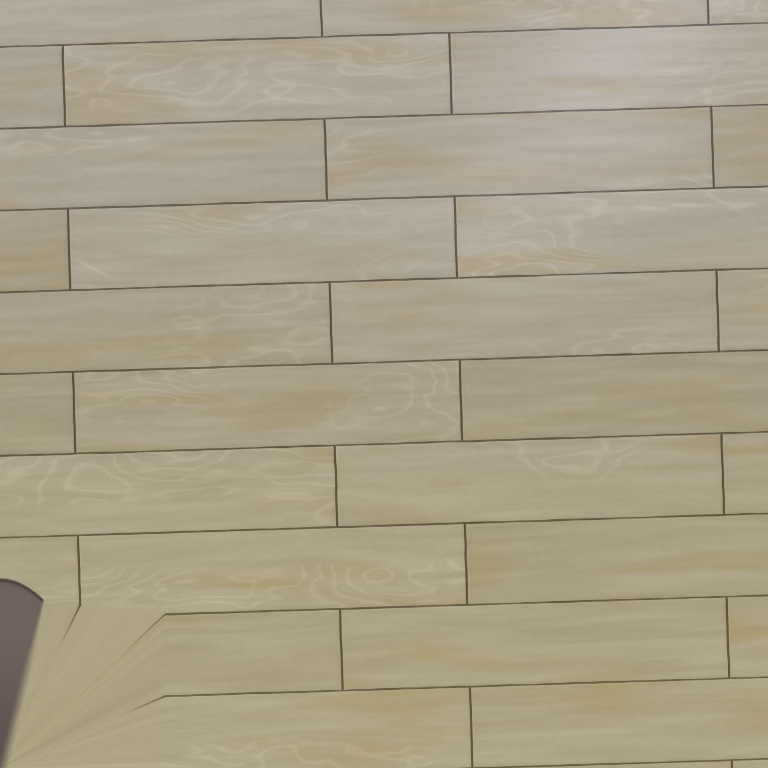
A WebGL 2 fragment shader for this texture:

```glsl
#version 300 es
precision highp float;
// Pale wood-look floor planks in a slightly turned two-step bond, with thin dark joints.
// Each plank gets its own stretched noise grain, ochre stains and contour figure.
// Soft light falls from the upper right; the lower left corner has a radial smear.
uniform vec2 u_resolution;
out vec4 fragColor;

const vec2 PLANK = vec2(0.504, 0.1065);

float hash(vec2 p) {
  vec3 q = fract(vec3(p.xyx) * 0.1031);
  q += dot(q, q.yzx + 33.33);
  return fract((q.x + q.y) * q.z);
}

float noise(vec2 p) {
  vec2 i = floor(p), f = fract(p);
  f = f * f * (3.0 - 2.0 * f);
  return mix(mix(hash(i), hash(i + vec2(1, 0)), f.x),
             mix(hash(i + vec2(0, 1)), hash(i + vec2(1, 1)), f.x), f.y);
}

float fbm(vec2 p) {
  float sum = 0.0, gain = 0.5;
  for (int i = 0; i < 4; i++) {
    sum += gain * noise(p);
    p = p * 2.03 + 17.3;
    gain *= 0.5;
  }
  return sum;
}

// Wood colour at plank-local position q, for the plank numbered id
vec3 woodColor(vec2 q, vec2 id) {
  float seed = hash(id + 40.0);
  vec2 g = q + vec2(seed * 31.0, hash(id + 71.0) * 23.0);
  g.y += 0.012 * (noise(g * vec2(7.0, 15.0)) - 0.5);
  float grain = fbm(g * vec2(9.0, 110.0));
  float stain = fbm(g * vec2(5.0, 27.0) + 9.0);
  vec3 wood = vec3(0.668, 0.634, 0.553);
  wood += (seed - 0.5) * vec3(0.026, 0.027, 0.034);
  wood += (grain - 0.47) * vec3(0.075, 0.078, 0.085);
  wood = mix(wood, vec3(0.65, 0.57, 0.41), 0.42 * smoothstep(0.5, 0.75, stain));

  // Pale curved figure, present on patches of some planks
  float field = fbm(g * vec2(4.0, 14.0) + 5.0);
  float rings = pow(0.5 + 0.5 * sin(field * 75.0), 5.0);
  float patches = smoothstep(0.5, 0.72, noise(g * vec2(5.0, 13.0) + 3.0));
  wood += 0.035 * rings * patches * step(0.4, seed);
  return wood;
}

// Planks and joints at canvas position p; ink scales the joints
vec3 floorColor(vec2 p, float ink, float pixel) {
  float down = 1.0 - p.y;
  vec2 q = vec2(p.x - 0.0315 * down - 0.0797, down + 0.0315 * p.x - 0.0612);
  float row = floor(q.y / PLANK.y);
  q.x -= 0.338 * mod(row, 2.0);
  vec2 id = vec2(floor(q.x / PLANK.x), row);
  vec2 cell = q - id * PLANK;
  vec3 col = woodColor(cell, id);

  // Signed distance from the nearest joint on each axis
  vec2 side = cell - PLANK * step(PLANK * 0.5, cell);
  vec2 gap = abs(side + 0.0007 * (noise(q * 60.0) - 0.5));
  vec2 bevel = smoothstep(0.001, 0.002, side) * (1.0 - smoothstep(0.002, 0.005, side));
  col += 0.03 * ink * max(bevel.x, bevel.y);
  vec2 width = vec2(0.0014, 0.0008 + 0.0006 * noise(q * vec2(28.0, 9.0)));
  vec2 line = 1.0 - smoothstep(width - 0.6 * pixel, width + 0.6 * pixel, gap);
  line.y *= 0.72 + 0.28 * noise(q * vec2(45.0, 12.0) + 8.0);
  col *= 1.0 - 0.08 * ink * exp(-min(gap.x, gap.y) * 350.0);
  return mix(col, vec3(0.33, 0.295, 0.235), 0.9 * ink * max(line.x, line.y));
}

void main() {
  vec2 uv = gl_FragCoord.xy / u_resolution;
  float pixel = 1.0 / min(u_resolution.x, u_resolution.y);

  // Inside the corner box, stretch its border along rays from the origin
  float reach = max(uv.x / 0.215, uv.y / 0.212);
  float smear = 1.0 - smoothstep(0.96, 1.0, reach);
  vec2 source = reach < 1.0 ? uv / max(reach, 0.001) : uv;
  float ink = reach < 1.0 ? smoothstep(0.68, 1.0, reach) : 1.0;
  vec3 col = floorColor(source, ink, pixel);
  float ray = noise(vec2(atan(uv.y, uv.x + 0.0001) * 14.0, 2.0));
  vec3 haze = vec3(0.64, 0.60, 0.49) + 0.09 * (ray - 0.5);
  col = mix(col, haze, 0.65 * smear * (1.0 - 0.6 * reach));

  // Warm lower floor, cooler far floor and a faint bluish glare
  col += mix(vec3(0.018, 0.012, -0.025), vec3(0.008, 0.01, 0.03), smoothstep(0.1, 0.95, uv.y));
  col -= 0.022 * exp(-16.0 * pow(uv.y - 0.5, 2.0));
  vec2 glare = (uv - vec2(0.8, 0.92)) * mat2(0.8, -0.6, 0.6, 0.8);
  col += vec3(0.045, 0.055, 0.08) * exp(-dot(glare * glare, vec2(60.0, 12.0)));
  col += 0.012 * (noise(uv * 230.0) - 0.5);

  // Dark rounded object at the left border, tapering into the corner
  float top = 0.247 - 8.6 * uv.x * uv.x - uv.y;
  float flank = 0.004 + 0.242 * uv.y - uv.x;
  float soft = mix(0.008, 0.0015, smoothstep(0.1, 0.21, uv.y)) + pixel;
  float body = smoothstep(-pixel, pixel, top) * smoothstep(-soft, soft, flank);
  vec3 bodyColor = mix(vec3(0.36, 0.32, 0.31), vec3(0.44, 0.39, 0.37), smoothstep(0.0, 0.2, uv.y));
  bodyColor *= 1.0 - 0.4 * exp(-abs(top - 0.003) * 450.0);
  col = mix(col, bodyColor, body);

  fragColor = vec4(col, 1.0);
}
```
